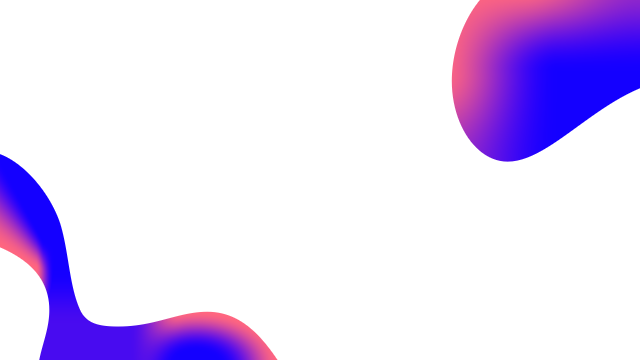
This background is drawn by a Shadertoy shader. Its source:

```glsl
// Two glossy blue-to-pink liquid blobs in opposite corners of a white page.

// Adds one cubic Bezier to an outline: outline.x = distance, outline.y = inside sign
void addCurve(inout vec2 outline, vec2 p, vec2 a, vec2 b, vec2 c, vec2 d) {
    const int STEPS = 24;
    vec2 from = a;
    for (int i = 1; i <= STEPS; i++) {
        float t = float(i) / float(STEPS), s = 1.0 - t;
        vec2 to = s * s * s * a + 3.0 * s * s * t * b + 3.0 * s * t * t * c + t * t * t * d;
        vec2 edge = to - from, rel = p - from;
        float along = clamp(dot(rel, edge) / dot(edge, edge), 0.0, 1.0);
        outline.x = min(outline.x, length(rel - edge * along));
        // Even-odd crossing test with a ray towards +x
        if ((from.y > p.y) != (to.y > p.y) && rel.x < edge.x * rel.y / edge.y)
            outline.y = -outline.y;
        from = to;
    }
}

float upperBlob(vec2 p) {
    vec2 o = vec2(9.0, 1.0);
    addCurve(o, p, vec2(1.333, 1.0), vec2(1.285, 0.942), vec2(1.255, 0.856), vec2(1.255, 0.775));
    addCurve(o, p, vec2(1.255, 0.775), vec2(1.255, 0.653), vec2(1.324, 0.551), vec2(1.41, 0.551));
    addCurve(o, p, vec2(1.41, 0.551), vec2(1.516, 0.551), vec2(1.632, 0.694), vec2(1.778, 0.755));
    addCurve(o, p, vec2(1.778, 0.755), vec2(2.3, 0.95), vec2(1.75, 1.4), vec2(1.333, 1.0));
    return o.x * o.y;
}

float lowerBlob(vec2 p) {
    vec2 o = vec2(9.0, 1.0);
    // Arm and neck
    addCurve(o, p, vec2(0.0, 0.572), vec2(0.069, 0.546), vec2(0.139, 0.463), vec2(0.167, 0.38));
    addCurve(o, p, vec2(0.167, 0.38), vec2(0.192, 0.299), vec2(0.192, 0.201), vec2(0.225, 0.134));
    addCurve(o, p, vec2(0.225, 0.134), vec2(0.243, 0.102), vec2(0.273, 0.093), vec2(0.329, 0.093));
    // Mound
    addCurve(o, p, vec2(0.329, 0.093), vec2(0.431, 0.093), vec2(0.495, 0.134), vec2(0.576, 0.134));
    addCurve(o, p, vec2(0.576, 0.134), vec2(0.66, 0.134), vec2(0.718, 0.079), vec2(0.771, 0.0));
    addCurve(o, p, vec2(0.771, 0.0), vec2(0.903, -0.204), vec2(0.058, -0.204), vec2(0.109, 0.0));
    // Inner hollow, closed beyond the left border
    addCurve(o, p, vec2(0.109, 0.0), vec2(0.118, 0.046), vec2(0.137, 0.088), vec2(0.137, 0.139));
    addCurve(o, p, vec2(0.137, 0.139), vec2(0.137, 0.225), vec2(0.081, 0.278), vec2(0.0, 0.313));
    addCurve(o, p, vec2(0.0, 0.313), vec2(-0.093, 0.352), vec2(-0.093, 0.606), vec2(0.0, 0.572));
    return o.x * o.y;
}

// Pink glows along the left and top sides
float upperHeat(vec2 p) {
    float side = smoothstep(1.55, 1.22, p.x) * mix(0.6, 1.0, smoothstep(0.55, 0.8, p.y));
    float top = smoothstep(0.8, 1.04, p.y) * mix(1.0, 0.55, smoothstep(1.45, 1.78, p.x));
    return 1.0 - (1.0 - side) * (1.0 - top);
}

float lowerHeat(vec2 p) {
    // Glow on the underside of the arm, narrowing to the right
    float height = p.y - 0.313 + 0.59 * p.x;
    float width = mix(0.24, 0.09, clamp(p.x / 0.12, 0.0, 1.0));
    float arm = smoothstep(width, 0.0, height)
              * smoothstep(0.15, 0.1, p.x) * smoothstep(0.13, 0.22, p.y);
    // Warm rim around the blue core of the mound
    float rim = smoothstep(0.3, 1.0, length((p - vec2(0.545, -0.02)) / vec2(0.23, 0.155)));
    float violetBase = 0.22 * smoothstep(0.25, 0.1, p.y);
    return max(arm, mix(violetBase, rim, smoothstep(0.36, 0.5, p.x)));
}

// Blue through violet to coral pink
vec3 heatColor(float t) {
    return vec3(0.08 + 0.92 * t, 0.4 * pow(t, 1.5), 1.0 - 0.5 * pow(t, 1.4));
}

float coverage(float dist) {
    return clamp(0.5 - dist * iResolution.y, 0.0, 1.0);
}

void mainImage(out vec4 fragColor, in vec2 fragCoord) {
    // Canvas height is one unit; x is fitted to a 16:9 page
    vec2 p = fragCoord / iResolution.xy * vec2(16.0 / 9.0, 1.0);
    vec3 color = vec3(1.0);
    color = mix(color, heatColor(upperHeat(p)), coverage(upperBlob(p)));
    color = mix(color, heatColor(lowerHeat(p)), coverage(lowerBlob(p)));
    fragColor = vec4(color, 1.0);
}
```
